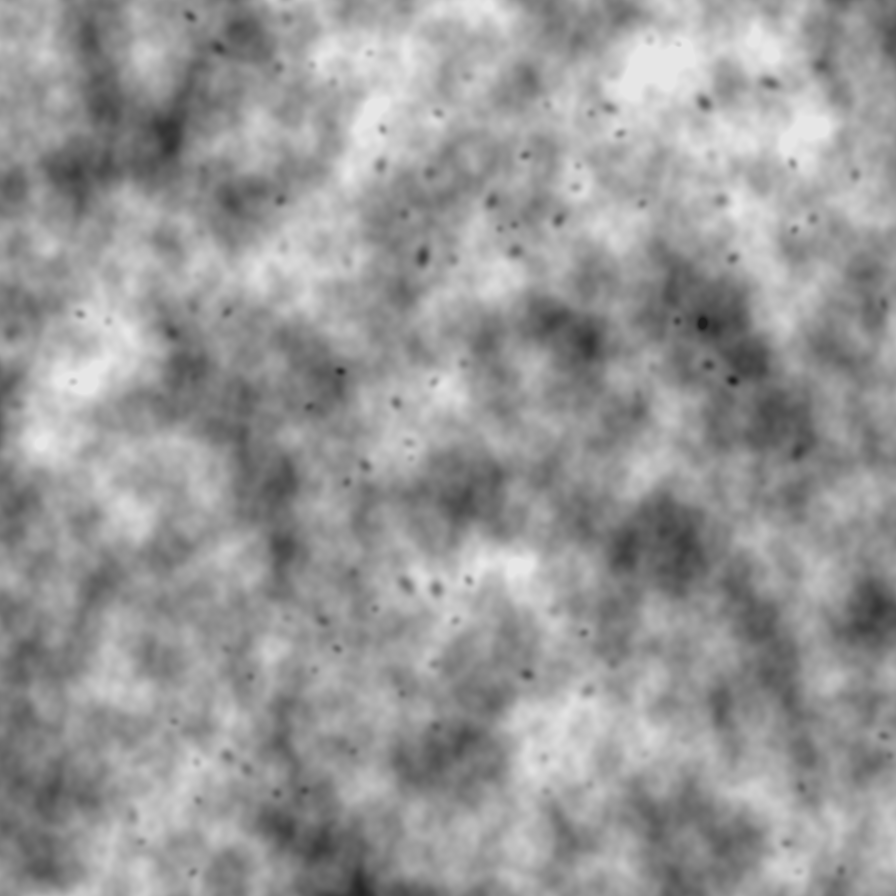
A WebGL 1 fragment shader for this texture:

```glsl
precision highp float;
// Soft grey mottled stone: cloudy blotches, faint upright streaks and dark haloed pits.

uniform vec2 u_resolution;

#define MEAN_TONE 0.567
#define PATCH_AMP 0.24
#define BLOTCH_AMP 0.36
#define OCTAVE_GAIN 0.89
#define FINE_FADE 0.55
#define STREAK_AMP 0.08
#define PIT_GRID 30.0
#define PIT_CHANCE 0.2
#define PIT_RADIUS 0.0062
#define PIT_DEPTH 0.42
#define HALO_GAIN 0.1
#define SEED 17.0

vec2 hash2(vec2 p) {
  vec3 q = fract(vec3(p.xyx) * vec3(0.1031, 0.1030, 0.0973));
  q += dot(q, q.yzx + 33.33);
  return fract((q.xx + q.yz) * q.zy);
}

vec2 gradientAt(vec2 cell) {
  float angle = 6.28319 * hash2(cell + SEED).x;
  return vec2(cos(angle), sin(angle));
}

float gradientNoise(vec2 p) {
  vec2 i = floor(p);
  vec2 f = p - i;
  vec2 w = f * f * f * (f * (f * 6.0 - 15.0) + 10.0);
  vec2 e = vec2(1.0, 0.0);
  float low = mix(dot(gradientAt(i), f),
                  dot(gradientAt(i + e.xy), f - e.xy), w.x);
  float high = mix(dot(gradientAt(i + e.yx), f - e.yx),
                   dot(gradientAt(i + e.xx), f - e.xx), w.x);
  return mix(low, high, w.y);
}

// Sum of turned octaves; the finest ones fade fast so the surface stays soft.
float mottling(vec2 uv) {
  mat2 turnAndShrink = 2.07 * mat2(0.8, 0.6, -0.6, 0.8);
  vec2 p = uv * vec2(4.2, 3.8);
  float amp = BLOTCH_AMP;
  float sum = 0.0;
  for (int octave = 0; octave < 5; octave++) {
    sum += amp * gradientNoise(p);
    p = turnAndShrink * p + vec2(53.7, 41.3);
    amp *= octave < 2 ? OCTAVE_GAIN : OCTAVE_GAIN * FINE_FADE;
  }
  return sum;
}

// Scattered oval pits, each a dark core inside a wider pale ring.
float pits(vec2 uv) {
  vec2 home = floor(uv * PIT_GRID);
  float sum = 0.0;
  for (int y = -1; y <= 1; y++) {
    for (int x = -1; x <= 1; x++) {
      vec2 cell = home + vec2(float(x), float(y));
      vec2 place = hash2(cell + 71.0 + SEED);
      vec2 kind = hash2(cell + 193.0 + SEED);
      vec2 shape = hash2(cell + 307.0 + SEED);
      float present = step(kind.x, PIT_CHANCE);
      float angle = 3.14159 * shape.x;
      vec2 axis = vec2(cos(angle), sin(angle));
      vec2 d = uv - (cell + 0.15 + 0.7 * place) / PIT_GRID;
      d = vec2(dot(d, axis), dot(d, vec2(-axis.y, axis.x)));
      d /= PIT_RADIUS * mix(0.75, 1.4, kind.y * kind.y) * vec2(1.0 + 0.5 * shape.y, 1.0);
      float r2 = dot(d, d);
      float core = PIT_DEPTH * mix(0.45, 1.0, shape.y) * exp(-r2);
      sum += present * (HALO_GAIN * exp(-0.3 * r2) - core);
    }
  }
  return sum;
}

void main() {
  vec2 uv = gl_FragCoord.xy / min(u_resolution.x, u_resolution.y);

  // Broad light and dark patches under the finer mottling.
  float patches = gradientNoise(uv * 2.6 + 8.6);
  float tone = MEAN_TONE + PATCH_AMP * patches + mottling(uv);

  // Thin upright streaks.
  tone += STREAK_AMP * gradientNoise(uv * vec2(26.0, 2.6) + 5.3);

  // Pits gather on the paler patches.
  tone += pits(uv) * smoothstep(-0.15, 0.2, patches);

  gl_FragColor = vec4(vec3(clamp(tone, 0.12, 0.9)), 1.0);
}
```
